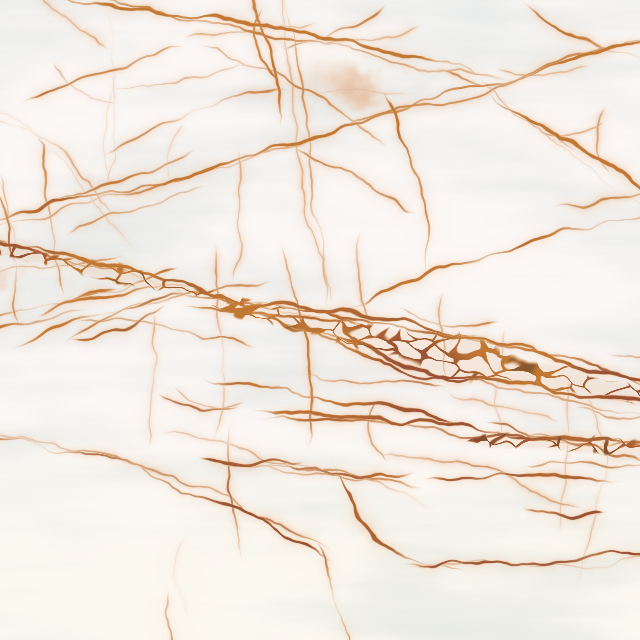
Reproduce this texture procedurally as a Shadertoy shader.

```glsl
// Polished white marble crossed by ochre and rust veins with a crushed diagonal seam.

const float SOFT = .0016; // edge softness in canvas units

vec2 hash2(vec2 p) {
  vec3 q = fract(p.xyx * vec3(.1031, .103, .0973));
  q += dot(q, q.yzx + 33.33);
  return fract((q.xx + q.yz) * q.zy);
}

float corner(vec2 cell, vec2 f, vec2 o) {
  float angle = 6.2832 * hash2(cell + o).x;
  return dot(vec2(cos(angle), sin(angle)), f - o);
}

// Gradient noise
float noise(vec2 p) {
  vec2 i = floor(p), f = p - i, u = f * f * (3. - 2. * f);
  return mix(mix(corner(i, f, vec2(0)), corner(i, f, vec2(1, 0)), u.x),
             mix(corner(i, f, vec2(0, 1)), corner(i, f, vec2(1)), u.x), u.y);
}

float fbm(vec2 p) {
  float sum = 0., amp = .6;
  for (int i = 0; i < 4; i++) {
    sum += amp * noise(p);
    p = p * 2.03 + 17.7;
    amp *= .5;
  }
  return sum;
}

// Gap between the two nearest cell centres: zero on a crack
float crackle(vec2 p) {
  vec2 near = vec2(9);
  for (int k = 0; k < 9; k++) {
    vec2 c = floor(p) + vec2(k % 3 - 1, k / 3 - 1);
    float d = length(c + hash2(c) - p);
    near = d < near.x ? vec2(d, near.x) : vec2(near.x, min(near.y, d));
  }
  return near.y - near.x;
}

// Fraction along, distance along and signed offset from a line
vec3 lineFrame(vec2 p, vec4 ends) {
  vec2 span = ends.zw - ends.xy, q = p - ends.xy;
  float len = length(span), x = dot(q, span) / len;
  return vec3(x / len, x, dot(q, vec2(-span.y, span.x)) / len);
}

// One wandering vein: x is the pale halo, y the dark core
vec2 vein(vec2 p, vec4 ends, float bow, float width, float seed) {
  vec3 f = lineFrame(p, ends);
  float y = f.z - bow * 4. * f.x * (1. - f.x), row = seed * 3. + .37;
  if (f.x < 0. || f.x > 1. || abs(y) > .08) return vec2(0);
  y -= .022 * noise(vec2(f.y * 7., row)) + .008 * noise(vec2(f.y * 28., row + 1.));
  float taper = smoothstep(0., .15, f.x) * (1. - smoothstep(.85, 1., f.x));
  float flow = max(.75 + 1.2 * noise(vec2(f.y * 9., row + 2.)), .1);
  float w = width * taper * flow, d = abs(y);
  float core = (1. - smoothstep(w * .4, w + SOFT, d)) * min(w / .0021, 1.);
  float halo = .6 * exp(-d / (.0025 + 1.2 * w)) + .14 * exp(-d / .015);
  return vec2(halo * taper * min(flow, 1.2), core);
}

// Two veins that part and rejoin
vec2 strands(vec2 p, vec4 ends, float bow, float width, float seed) {
  return max(vein(p, ends, bow, width, seed),
             vein(p, ends, bow * 1.3 - .004, width * .55, seed + 1.));
}

// Scattered hairlines sharing a direction; area holds centre and spread
vec2 hairs(vec2 p, int count, vec4 area, float angle, float width, float seed) {
  vec2 ink = vec2(0);
  for (int i = 0; i < count; i++) {
    vec2 id = vec2(i, seed), s = hash2(id + 57.);
    vec2 mid = area.xy + area.zw * (2. * hash2(id) - 1.);
    float turn = angle + .35 * (s.x - .5);
    vec2 reach = .13 * (.4 + s.y) * vec2(cos(turn), sin(turn));
    ink = max(ink, vein(p, vec4(mid - reach, mid + reach), .05 * (s.y - .5),
                        width * (.5 + s.x), seed * 31. + float(i)));
  }
  return ink;
}

// Crushed seam: cracked chips inside a long lens
vec2 breccia(vec2 p, vec4 ends, float height) {
  vec3 f = lineFrame(p, ends);
  if (f.x < 0. || f.x > 1. || abs(f.z) > .08) return vec2(0);
  float lens = height * sqrt(sin(3.1415 * f.x)) * (.8 + .9 * noise(vec2(f.y * 11., 4.4)));
  float inside = 1. - smoothstep(lens * .65, lens + .004, abs(f.z));
  float gap = crackle(f.yz * vec2(24, 46) + .6 * noise(p * 30.));
  float thick = .03 + .55 * max(noise(p * vec2(15, 26)), 0.);
  return inside * vec2(.35, 1. - smoothstep(thick, thick + .12, gap));
}

// Soft blotch; area holds centre and size
float stain(vec2 p, vec4 area) {
  vec2 q = (p - area.xy) / area.zw;
  return exp(-dot(q, q)) * smoothstep(-.15, .35, fbm(p * 11.));
}

// All long veins and hairline families
vec2 veins(vec2 p) {
  vec2 ink = strands(p, vec4(-.15, .67, .52, .5), -.006, .0032, 1.);
  ink = max(ink, strands(p, vec4(.33, .53, 1.15, .36), .022, .0034, 4.));
  ink = max(ink, strands(p, vec4(.36, .525, 1.15, .35), -.028, .0032, 7.));
  ink = max(ink, strands(p, vec4(-.1, .62, 1.1, .965), 0., .0023, 10.));
  ink = max(ink, strands(p, vec4(.03, 1.02, .82, .86), .012, .0026, 13.));
  ink = max(ink, strands(p, vec4(.73, .885, 1.08, .64), 0., .0022, 16.));
  ink = max(ink, vein(p, vec4(.53, .52, 1.1, .7), .012, .0024, 19.));
  ink = max(ink, strands(p, vec4(.38, .355, 1.12, .3), 0., .003, 22.));
  ink = max(ink, vein(p, vec4(.3, .405, .74, .34), .008, .0026, 25.));
  ink = max(ink, strands(p, vec4(-.08, .33, .54, .12), .035, .0021, 28.));
  ink = max(ink, vein(p, vec4(.51, .29, .74, .105), -.045, .0026, 31.));
  ink = max(ink, strands(p, vec4(.62, .12, 1.1, .14), -.01, .0023, 34.));
  ink = max(ink, strands(p, vec4(.43, 1.08, .53, .5), -.008, .0013, 40.));
  ink = max(ink, hairs(p, 20, vec4(.65, .36, .42, .15), -.15, .0015, 2.));
  ink = max(ink, hairs(p, 8, vec4(.14, .52, .2, .08), .2, .0015, 3.));
  ink = max(ink, hairs(p, 12, vec4(.6, .82, .5, .17), .2, .0012, 4.));
  ink = max(ink, hairs(p, 8, vec4(.5, .85, .5, .14), -.6, .0011, 5.));
  return max(ink, hairs(p, 24, vec4(.5), -1.5, .0011, 6.));
}

void mainImage(out vec4 fragColor, in vec2 fragCoord) {
  vec2 uv = fragCoord / iResolution.y;
  vec2 p = uv + .005 * vec2(noise(uv * 24.), noise(uv * 24. + 9.5)) + .0018 * noise(uv * 80.);

  // Cloudy, faintly bedded ground
  float cloud = fbm(uv * vec2(2.2, 4.5)) + .5 * fbm(uv * vec2(3, 24) + 8.);
  vec3 col = mix(vec3(.915, .925, .92), vec3(.985, .972, .965), smoothstep(-.45, .25, cloud));
  col.b *= mix(.975, 1., smoothstep(.1, .4, uv.y));

  // Crushed seams and stains
  vec2 seam = breccia(p, vec4(.33, .525, 1.08, .365), .03);
  seam = max(seam, breccia(p, vec4(-.2, .655, .46, .512), .012));
  seam = max(seam, breccia(p, vec4(.72, .315, 1.12, .295), .016));
  float blotch = stain(p, vec4(.57, .86, .08, .05)) + stain(p, vec4(.02, .575, .1, .035));
  vec2 ink = max(max(veins(p), seam), blotch * vec2(.8, .3));

  // Peach through tan to ochre, rust and umber
  vec3 peach = vec3(.93, .79, .68), buff = vec3(.86, .67, .5), umber = vec3(.44, .29, .17);
  vec3 deep = mix(vec3(.76, .47, .2), vec3(.6, .32, .21),
                  smoothstep(-.25, .35, noise(uv * 6.) + .45 - uv.y));
  deep = mix(deep, umber, .7 * seam.y * smoothstep(0., .35, noise(uv * 19.)));
  col = mix(col, peach, min(ink.x, .9));
  col = mix(col, buff, smoothstep(0., .65, ink.y));
  fragColor = vec4(mix(col, deep, smoothstep(.4, 1., ink.y)), 1);
}
```
